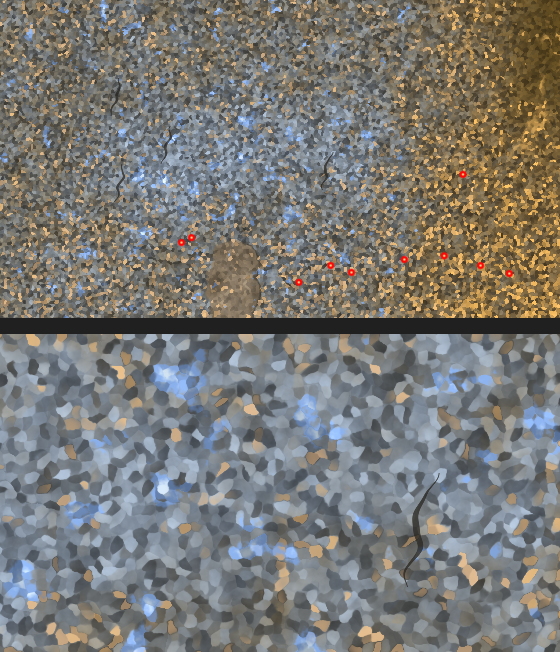
Top: the whole. Bottom: its middle third, enlarged.
This texture is drawn by a Shadertoy shader. Its source:

```glsl
// Weathered grey-blue stone with tan flakes, blue mineral spots, ochre ridges and red ring markers.

const vec3 GREY      = vec3(0.41, 0.41, 0.39);
const vec3 BLUE_GREY = vec3(0.50, 0.55, 0.61);
const vec3 BROWN     = vec3(0.47, 0.37, 0.21);
const vec3 OLIVE     = vec3(0.31, 0.24, 0.09);
const vec3 TAN       = vec3(0.75, 0.62, 0.48);
const vec3 GOLD      = vec3(0.88, 0.67, 0.34);
const vec3 MINERAL   = vec3(0.47, 0.62, 0.86);
const vec3 SLAB      = vec3(0.52, 0.45, 0.36);
const vec3 CRACK     = vec3(0.16, 0.15, 0.13);
const vec3 RED       = vec3(1.00, 0.03, 0.02);
const vec3 CREAM     = vec3(1.00, 0.85, 0.55);

const float GRAINS         = 88.0;   // grains per canvas height
const float GRAIN_SHARP    = 24.0;
const float GRAIN_CONTRAST = 0.75;
const float MARKER_RADIUS  = 0.0085;
const int   MARKERS        = 10;
const int   CRACKS         = 4;

vec3 hash3(vec2 p) {
    vec3 q = fract(p.xyx * vec3(0.1031, 0.1030, 0.0973));
    q += dot(q, q.yxz + 33.33);
    return fract((q.xxy + q.yzz) * q.zyx);
}

float cornerSlope(vec2 cell, vec2 offset) {
    float a = 6.2832 * hash3(cell + 71.0).x;
    return dot(vec2(cos(a), sin(a)), offset);
}

// Gradient noise, roughly -0.7 to 0.7
float noise(vec2 p) {
    vec2 i = floor(p), f = fract(p), e = vec2(0, 1);
    vec2 u = f * f * f * (f * (f * 6.0 - 15.0) + 10.0);
    return mix(mix(cornerSlope(i, f), cornerSlope(i + e.yx, f - e.yx), u.x),
               mix(cornerSlope(i + e.xy, f - e.xy), cornerSlope(i + 1.0, f - 1.0), u.x), u.y);
}

float fbm(vec2 p) {
    float sum = 0.0, amp = 0.6;
    for (int i = 0; i < 4; i++) {
        sum += amp * noise(p);
        p = mat2(1.6, 1.2, -1.2, 1.6) * p + 5.3;
        amp *= 0.5;
    }
    return sum;
}

// Soft cells of randomly turned, elongated grains: three random values per grain
vec3 grains(vec2 p) {
    vec2 cell = floor(p);
    vec3 sum = vec3(0);
    float total = 0.0;
    for (int y = -1; y <= 1; y++)
    for (int x = -1; x <= 1; x++) {
        vec2 id = cell + vec2(x, y);
        vec3 r = hash3(id);
        vec2 d = p - id - 0.1 - 0.8 * r.xy;
        float a = 6.2832 * r.z;
        d = mat2(cos(a), sin(a), -sin(a), cos(a)) * d * vec2(0.8, 1.3);
        float w = exp(-GRAIN_SHARP * dot(d, d)) + 1e-6;
        sum += w * hash3(id + 37.0);
        total += w;
    }
    return sum / total;
}

void mainImage(out vec4 fragColor, in vec2 fragCoord) {
    vec2 p = fragCoord / iResolution.y;
    float aspect = iResolution.x / iResolution.y;
    float pixel = 1.0 / iResolution.y;
    float s = p.x / aspect;

    float cloud = fbm(p * 3.5 + 2.0);
    float mottle = fbm(p * 13.0 + 20.0);
    float fine = fbm(p * 45.0);
    vec3 grain = grains(p * GRAINS + 0.6 * fine);

    // Broad tone: blue band in the middle, ochre to the right
    float ochre = smoothstep(0.58, 1.02, s + 0.12 * cloud - 0.08 * (p.y - 0.5));
    float band = exp(-pow((p.y - 0.5 + 0.15 * cloud) / 0.2, 2.0))
               * smoothstep(0.08, 0.3, s) * smoothstep(0.8, 0.6, s);
    float blue = 0.22 + 0.7 * cloud + 0.7 * mottle + 0.65 * band - 0.5 * ochre;
    vec3 col = mix(GREY, BLUE_GREY, clamp(blue + 0.5 * (grain.z - 0.5), 0.0, 1.0));
    float warm = 0.75 * ochre + 0.2 - 0.6 * mottle - 0.3 * band + 0.5 * (grain.y - 0.5);
    col = mix(col, BROWN, clamp(warm, 0.0, 0.9));
    float corner = smoothstep(0.82, 1.0, s + 0.05 * cloud) * smoothstep(0.35, 0.9, p.y);
    col = mix(col, OLIVE, 0.85 * corner);

    // Brown slab with a ragged, dark rim
    vec2 q = p - vec2(0.73, 0.11) + 0.05 * vec2(cloud, mottle);
    float slab = length(q / vec2(0.085, 0.15)) - 1.0 + 0.5 * mottle + 0.2 * fine;
    float onSlab = smoothstep(0.06, -0.06, slab);
    col = mix(col, SLAB * (1.0 + 0.5 * mottle), 0.8 * onSlab);
    col = mix(col, CRACK, 0.5 * smoothstep(0.1, 0.0, abs(slab)) * smoothstep(-0.02, 0.06, q.x));

    // Grain shading and bright flakes
    float calm = 1.0 - 0.5 * onSlab - 0.4 * corner;
    col *= 1.0 + calm * (GRAIN_CONTRAST * (grain.x - 0.5) + 0.3 * fine);
    float density = 0.16 + 0.13 * smoothstep(0.6, 0.1, p.y) + 0.12 * ochre - 0.06 * band
                  - 0.3 * mottle - 0.18 * corner;
    float flake = smoothstep(0.0, 0.12, grain.y - 1.0 + density * calm);
    vec3 flakeColor = mix(TAN, GOLD, clamp(ochre + 0.6 * (grain.z - 0.4), 0.0, 1.0));
    col = mix(col, flakeColor * (0.85 + 0.4 * grain.x), 0.85 * flake);

    // Steep, broken ridges catching the light on the right
    vec2 r = vec2(p.x - 0.25 * p.y, p.y * 0.45) * 8.0 + 0.8 * mottle;
    float ridge = smoothstep(0.1, 0.02, abs(noise(r) + 0.15 * fine))
                * smoothstep(0.0, 0.25, noise(p * 7.0 + 9.0) + 0.1)
                * smoothstep(0.62, 0.85, s) * smoothstep(0.3, 0.6, p.y);
    col = mix(col, mix(TAN, GOLD, ochre) * (0.65 + 0.5 * grain.x), 0.65 * ridge);

    // Blue mineral spots, pale in their hearts
    float spot = noise(p * 17.0 + 41.0) + 0.35 * fine + 0.3 * (grain.z - 0.5)
               + 0.25 * cloud + 0.12 * band - 0.35 * ochre;
    float mineral = smoothstep(0.4, 0.5, spot);
    vec3 mineralColor = mix(MINERAL, vec3(0.8, 0.87, 0.93), smoothstep(0.55, 0.75, spot));
    col = mix(col, mineralColor * (0.75 + 0.5 * grain.x), 0.8 * mineral);

    // Short, steep cracks
    for (int i = 0; i < CRACKS; i++) {
        vec3 h = hash3(vec2(float(i) * 3.7, 8.0));
        vec2 d = p - vec2(aspect * (0.1 + 0.65 * h.x), 0.1 + 0.75 * h.y);
        d.x += 0.02 * noise(vec2(d.y * 28.0, h.z * 50.0)) - 0.25 * d.y;
        float width = 0.003 * smoothstep(0.06, 0.0, abs(d.y));
        col = mix(col, CRACK, 0.75 * smoothstep(width + pixel, width, abs(d.x)) * step(abs(d.y), 0.06));
    }

    // Red rings with cream centres, thickest toward the lower right
    for (int i = 0; i < MARKERS; i++) {
        vec3 h = hash3(vec2(float(i) * 5.3, 23.0));
        vec2 centre = vec2(aspect * (0.15 + 0.8 * sqrt(h.x)), 0.1 + 0.43 * h.y * h.y);
        float d = length(p - centre);
        col = mix(col, RED, smoothstep(pixel, -pixel, d - MARKER_RADIUS * 1.3));
        col = mix(col, CREAM, smoothstep(pixel, -pixel, d - MARKER_RADIUS * 0.4));
    }
    fragColor = vec4(clamp(col, 0.0, 1.0), 1.0);
}
```
